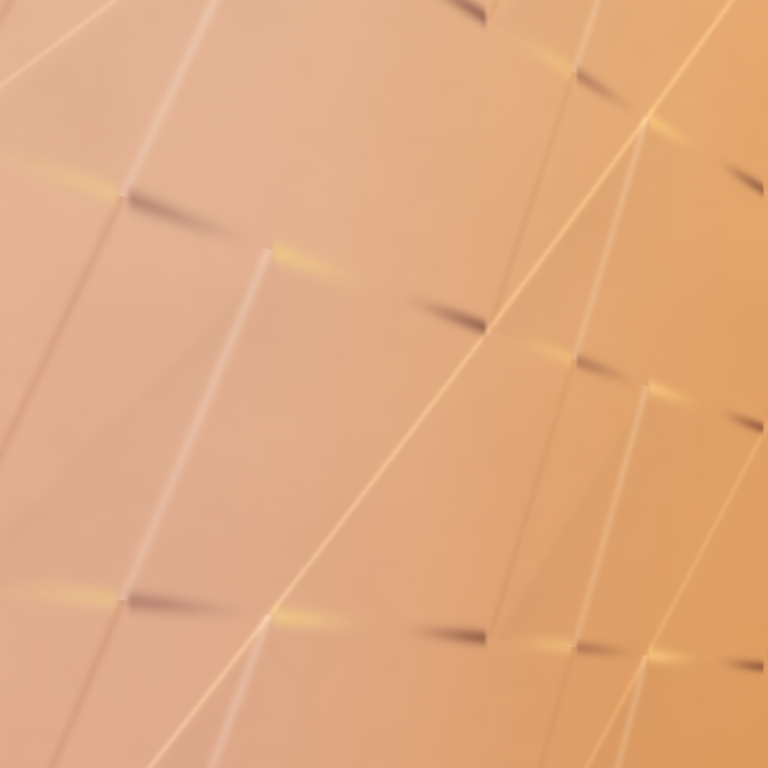
Give the GLSL for this texture, as a WebGL 2 fragment shader.

```glsl
#version 300 es
precision highp float;

uniform vec2 u_resolution;
out vec4 fragColor;

float hash(vec2 p) {
  vec3 q = fract(p.xyx * 0.1031);
  q += dot(q, q.yzx + 33.33);
  return fract((q.x + q.y) * q.z);
}

float valueNoise(vec2 p) {
  vec2 cell = floor(p), f = fract(p);
  f = f * f * (3.0 - 2.0 * f);
  return mix(mix(hash(cell), hash(cell + vec2(1, 0)), f.x),
             mix(hash(cell + vec2(0, 1)), hash(cell + vec2(1, 1)), f.x), f.y);
}

// Change of a continuous field per canvas unit
float slope(float field) {
  return length(vec2(dFdx(field), dFdy(field))) * u_resolution.y;
}

// Soft line where the phase is a whole number
float softLine(float phase, float fieldSlope, float width) {
  float d = (fract(phase + 0.5) - 0.5) / (fieldSlope * width);
  return exp(-d * d);
}

void main() {
  vec2 p = gl_FragCoord.xy / u_resolution.y;
  p.y = 1.0 - p.y;

  // Receding panel grid: rows rise, columns narrow to the right
  float depth = 2.083 - p.x;
  float column = 4.37 / depth - 3.022;
  float row = (0.765 + 0.104 * p.x - p.y) / (0.567 - 0.258 * p.x);
  float rise = fract(row);
  float rowSlope = slope(row);
  float slantSlope = slope(column - 0.25 * row);
  float diagonal = column - 0.5 * row + 0.5;
  float diagonalSlope = slope(diagonal);

  // Rosy wall warming to orange
  vec3 rosy = mix(vec3(0.895, 0.71, 0.585), vec3(0.878, 0.668, 0.553), p.y);
  vec3 orange = mix(vec3(0.90, 0.66, 0.43), vec3(0.865, 0.605, 0.37), p.y);
  float warmth = smoothstep(0.2, 1.05, p.x + 0.12 * (p.y - 0.5));
  vec3 color = mix(rosy, orange, warmth);
  color += 0.012 * (valueNoise(p * vec2(9.0, 7.0)) - 0.5);
  color += 0.006 * (valueNoise(p * 45.0) - 0.5);

  // Faint shade below each fold
  float fold = fract(column - 0.5 * rise);
  color *= 1.0 - 0.025 * smoothstep(0.0, 0.03, fold) * exp(-5.0 * fold);

  // Slanted creases, one dark and one light per panel
  float slant = column - 0.25 * rise;
  float darkCrease = softLine(slant, slantSlope, 0.0034 * depth);
  color *= 1.0 - vec3(0.035, 0.07, 0.09) * darkCrease * (1.0 - 0.6 * warmth);
  float lightCrease = softLine(slant - 0.25, slantSlope, 0.0042 * depth);
  color += vec3(0.035, 0.065, 0.085) * lightCrease * (0.75 + 0.25 * rise);

  // Row seams: quarters alternate glow and shadow, swelling at panel corners
  float quarter = floor(4.0 * fract(column));
  float along = fract(4.0 * column);
  bool swelling = quarter < 0.5 || quarter > 2.5;
  float amount = swelling ? along : 1.0 - along;
  amount = smoothstep(0.05, 1.0, amount) * smoothstep(0.0, 0.07, 1.0 - amount);
  if (mod(quarter, 2.0) < 0.5) {
    float glow = amount * softLine(row, rowSlope, 0.008 * depth);
    vec3 glowColor = mix(vec3(0.93, 0.77, 0.54), vec3(0.96, 0.75, 0.46), warmth);
    color = mix(color, glowColor, glow * (quarter < 0.5 ? 0.65 : 0.95));
  } else {
    float shadow = amount * softLine(row, rowSlope, 0.0068 * depth);
    shadow *= quarter < 1.5 ? 0.62 : 1.0;
    color *= 1.0 - vec3(0.29, 0.36, 0.31) * shadow;
  }

  // Thin bright diagonals, strongest through the centre
  float lineStrength = 1.0 - 0.45 * min(abs(round(diagonal)), 1.0);
  float thread = softLine(diagonal, diagonalSlope, 0.0038);
  color += vec3(0.06, 0.085, 0.06) * thread * lineStrength;

  fragColor = vec4(clamp(color, 0.0, 1.0), 1.0);
}
```
